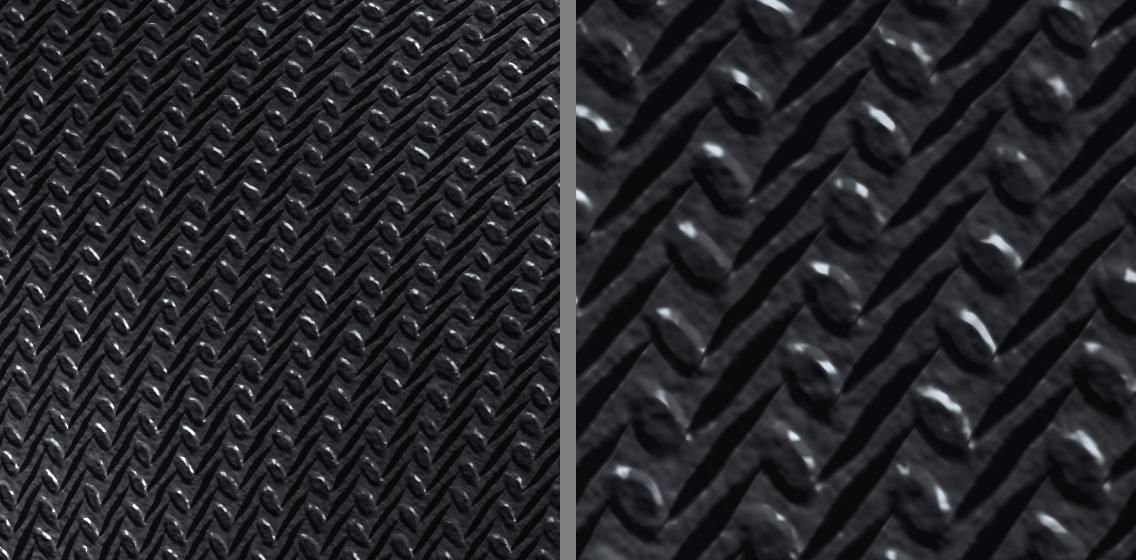
Left: the whole. Right: its middle third, enlarged.
Write a Shadertoy shader that draws this texture.

```glsl
// Black moulded rubber with a fanned herringbone: columns of short raised beads
// alternate with slanted lens-shaped slots. A curved lattice feeds a height field,
// which is lit from above and sprinkled with small uneven glints.

float hash(vec2 p) {
    vec3 q = fract(p.xyx * vec3(0.1031, 0.1030, 0.0973));
    q += dot(q, q.yzx + 33.33);
    return fract((q.x + q.y) * q.z);
}

float noise(vec2 p) {
    vec2 i = floor(p), f = fract(p);
    f = f * f * (3.0 - 2.0 * f);
    return mix(mix(hash(i), hash(i + vec2(1, 0)), f.x),
               mix(hash(i + vec2(0, 1)), hash(i + vec2(1, 1)), f.x), f.y);
}

// Column and row numbers; the quadratic terms bend and spread the weave.
vec2 lattice(vec2 p) {
    vec2 g = vec2(13.4 * p.x - p.y - 1.1 * p.x * p.x - 1.7 * p.x * p.y - 1.4 * p.y * p.y - 0.02,
                  -6.0 * p.x + 18.0 * p.y + 4.0 * p.y * p.y + p.x * p.y - 0.07);
    vec2 wobble = vec2(noise(p * 40.0), noise(p * 40.0 + 57.0)) - 0.5;
    return g + wobble * vec2(0.06, 0.12);
}

// Dark slot rising to the right, halfway between two bead columns.
float slotMask(vec2 g, float slant) {
    float along = fract(g.x) - 0.5;
    float row = g.y - slant * along - 0.3;
    float across = row - round(row);
    float halfWidth = 0.36 + 0.10 * hash(vec2(floor(g.x), round(row)) + 40.0);
    float lens = along * along / 0.125 + abs(across) / halfWidth;
    return 1.0 - smoothstep(0.45, 1.0, lens);
}

// Oval bead falling to the right, centred on each whole column.
float beadMask(vec2 g) {
    float along = g.x - round(g.x);
    float row = g.y + 1.7 * along;
    float across = row - round(row);
    float size = 0.92 + 0.16 * hash(vec2(round(g.x), round(row)) + 90.0);
    float oval = length(vec2(along / 0.31, across / 0.39)) / size;
    return 1.0 - smoothstep(0.45, 1.0, oval);
}

// x: height, y: bead mask, z: slot mask.
vec3 surface(vec2 p) {
    vec2 g = lattice(p);
    float bead = beadMask(g);
    float slot = slotMask(g, 2.2 + 0.5 * exp(-4.0 * dot(p, p))) * (1.0 - bead);
    float grain = noise(p * 125.0) * 0.26 + noise(p * 240.0) * 0.13;
    return vec3((bead * 0.8 - slot * 0.55 + grain) * 0.012, bead, slot);
}

void mainImage(out vec4 fragColor, in vec2 fragCoord) {
    vec2 p = fragCoord / iResolution.y;
    vec3 here = surface(p);
    float bead = here.y, slot = here.z;

    // Slope towards the light, by central differences.
    vec2 e = vec2(0.0014, 0.0);
    vec2 slope = vec2(surface(p + e).x - surface(p - e).x,
                      surface(p + e.yx).x - surface(p - e.yx).x) / (2.0 * e.x);
    float facing = -dot(slope, vec2(0.4, 0.92));

    // Broad sheen: strongest at the lower left, weaker at the upper right.
    float sheen = 0.84 + 0.55 * exp(-5.0 * dot(p - vec2(0.0, 0.15), p - vec2(0.0, 0.15)))
                + 0.35 * exp(-6.0 * dot(p - 1.0, p - 1.0));

    // Matte body, darker bead tops and slots, then broken sparkle on the lit edges.
    float tone = 0.175 - 0.06 * bead + 0.07 * (noise(p * 110.0) - 0.5);
    tone = mix(tone, 0.03, slot) + 0.12 * clamp(facing, -1.0, 1.3) * (1.0 - 0.75 * slot);
    float sparkle = smoothstep(0.4, 0.85, noise(p * 125.0 + 13.0));
    float glint = smoothstep(0.35, 1.3, facing) * sparkle * (1.0 - slot) * (0.35 + 0.65 * smoothstep(0.0, 0.3, bead));
    tone = max(tone, 0.035) * sheen + 0.6 * glint * sheen;

    vec3 color = tone * vec3(0.96, 1.0, 1.03) + vec3(0.005, 0.005, 0.016);
    fragColor = vec4(clamp(color, 0.0, 1.0), 1.0);
}
```
